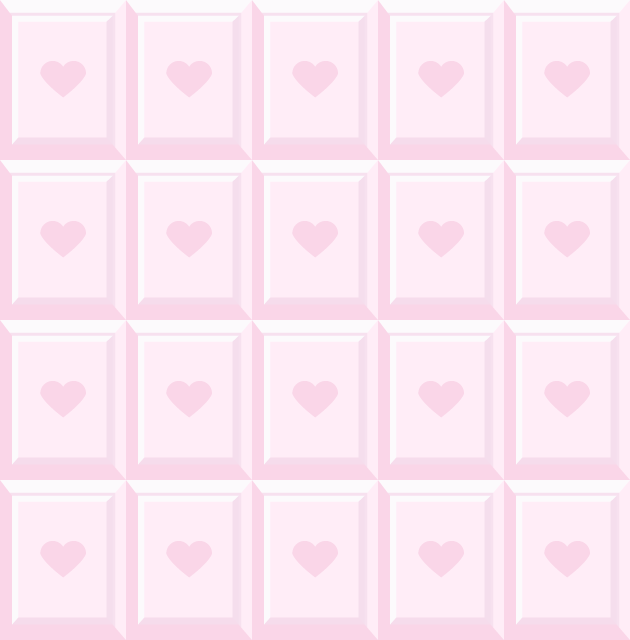
Reproduce this pattern procedurally as a Shadertoy shader.

```glsl
// A grid of bevelled pink tiles, each with a raised panel and a small heart.
// Two nested mitred frames shade every tile from the upper left; the heart
// joins two round lobes to a power curve. Supersampling smooths all edges.

const vec2  GRID = vec2(5.0, 4.0);        // tiles across and down
const vec2  TILE = vec2(151.6, 192.0);    // tile size in design units
const int   SAMPLES = 4;                  // samples per pixel side

// Frame insets, ordered left, right, top, bottom
const vec4  RIM   = vec4(14.5, 16.0, 19.0, 18.5);
const vec4  PANEL = vec4(22.0, 23.5, 26.0, 27.0);
const float GROOVE_TOP = 15.2;            // where the thin grooves begin
const float GROOVE_RIGHT = 13.0;

const vec2  HEART_CENTER = vec2(76.0, 104.0);
const float HEART_HALF_WIDTH = 27.5;
const float HEART_DROP = 29.0;            // from lobe centres to the tip
const float LOBE_RADIUS = 14.9;
const float SIDE_CURVE = 1.39;

const vec3  FACE  = vec3(1.00, 0.93, 0.97);
const vec3  PINK  = vec3(0.98, 0.84, 0.91);
const vec3  MAUVE = vec3(0.96, 0.87, 0.93);
const vec3  SHINE = vec3(0.99, 0.98, 0.99);

bool insideHeart(vec2 p) {
    p.x = abs(p.x);
    if (p.y > 0.0)
        return length(p - vec2(HEART_HALF_WIDTH - LOBE_RADIUS, 0.0)) < LOBE_RADIUS;
    return p.x < HEART_HALF_WIDTH * (1.0 - pow(-p.y / HEART_DROP, SIDE_CURVE));
}

// Picks the side colour of a mitred frame; depth runs 0 to 1 across it
vec3 mitre(vec4 depth, vec3 left, vec3 right, vec3 top, vec3 bottom) {
    float sideways = min(depth.x, depth.y);
    float upright = min(depth.z, depth.w);
    if (sideways < upright) return depth.x < depth.y ? left : right;
    return depth.z < depth.w ? top : bottom;
}

vec3 tileColor(vec2 p) {
    vec4 edge = vec4(p.x, TILE.x - p.x, TILE.y - p.y, p.y);

    // Outer frame, with a thin groove along its top and right
    if (any(lessThan(edge, RIM))) {
        vec3 groove = mix(FACE, MAUVE, 0.8);
        vec3 right = edge.y > GROOVE_RIGHT ? groove : FACE;
        vec3 top = edge.z > GROOVE_TOP ? groove : SHINE;
        return mitre(edge / RIM, PINK, right, top, PINK);
    }

    // Inner bevel around the panel
    if (any(lessThan(edge, PANEL))) {
        vec3 bottom = mix(PINK, MAUVE, 0.7);
        return mitre((edge - RIM) / (PANEL - RIM), SHINE, MAUVE, SHINE, bottom);
    }

    return insideHeart(p - HEART_CENTER) ? PINK : FACE;
}

void mainImage(out vec4 fragColor, in vec2 fragCoord) {
    vec3 sum = vec3(0.0);
    for (int j = 0; j < SAMPLES; j++)
    for (int i = 0; i < SAMPLES; i++) {
        vec2 offset = (vec2(i, j) + 0.5) / float(SAMPLES) - 0.5;
        vec2 uv = (fragCoord + offset) / iResolution.xy;
        sum += tileColor(fract(uv * GRID) * TILE);
    }
    fragColor = vec4(sum / float(SAMPLES * SAMPLES), 1.0);
}
```
